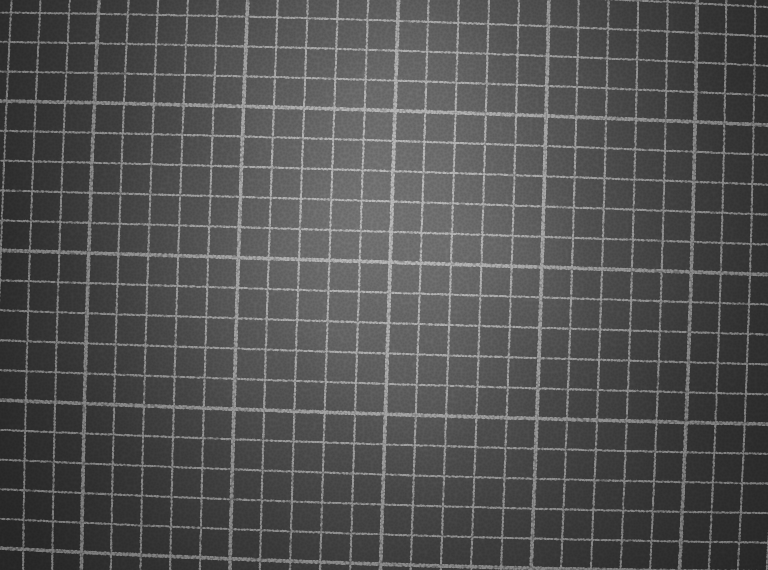
This pattern is drawn by a Shadertoy shader. Its source:

```glsl
// Worn grey cutting mat: a slightly tilted grid with bold lines every fifth cell, lit by a soft pool of light.

// Lengths are fractions of the canvas height
const float CELL = 0.0534;
const float CELLS_PER_BLOCK = 5.0;
const vec2  GRID_ORIGIN = vec2(0.0096, 0.0402);
const float TILT = 0.0315;
const float LENS_BULGE = 0.035;
const float THIN_WIDTH = 0.0033;
const float BOLD_WIDTH = 0.0062;

const vec2  LIGHT_CENTER = vec2(0.01, 0.15);
const vec2  LIGHT_SPREAD = vec2(0.50, 0.61);
const float SHADE_DARK = 0.14;
const float SHADE_LIGHT = 0.44;

const float PAINT_BASE = 0.34;
const float PAINT_LIGHT_GAIN = 0.88;
const float PAINT_WEAR = 0.42;
const float EDGE_ROUGHNESS = 0.0016;
const float GRAIN_SCALE = 190.0;
const float GRAIN_STRENGTH = 0.14;
const float BLOTCH_STRENGTH = 0.022;

vec2 hash22(vec2 p) {
    vec3 q = fract(p.xyx * vec3(0.1031, 0.1030, 0.0973));
    q += dot(q, q.yzx + 33.33);
    return fract((q.xx + q.yz) * q.zy);
}

// Distance to the nearest jittered point, about 0 to 1
float cellular(vec2 p) {
    vec2 cell = floor(p), local = fract(p);
    float nearest = 2.0;
    for (int y = -1; y <= 1; y++) {
        for (int x = -1; x <= 1; x++) {
            vec2 neighbor = vec2(x, y);
            vec2 offset = neighbor + hash22(cell + neighbor) - local;
            nearest = min(nearest, dot(offset, offset));
        }
    }
    return sqrt(nearest);
}

// Broad uneven tone from layered sines
float blotches(vec2 p) {
    float sum = 0.0, amplitude = 0.5;
    for (int i = 0; i < 4; i++) {
        p = mat2(0.8, 0.6, -0.6, 0.8) * p * 1.7 + 1.3;
        sum += amplitude * sin(p.x + sin(p.y * 1.3)) * sin(p.y);
        amplitude *= 0.6;
    }
    return sum;
}

// Coverage of the nearest line on one axis
float gridLine(float position, float roughness, float pixel) {
    float index = round(position / CELL);
    float bold = 1.0 - step(0.5, mod(index + 0.25, CELLS_PER_BLOCK));
    float halfWidth = 0.5 * mix(THIN_WIDTH, BOLD_WIDTH, bold);
    float edge = abs(position - index * CELL) - halfWidth + roughness;
    return clamp(0.5 - edge / pixel, 0.0, 1.0);
}

void mainImage(out vec4 fragColor, in vec2 fragCoord) {
    float pixel = 1.0 / iResolution.y;
    vec2 p = (fragCoord - 0.5 * iResolution.xy) * pixel;

    // Lens bulge, then tilt
    vec2 grid = p * (1.0 + LENS_BULGE * dot(p, p));
    float c = cos(TILT), s = sin(TILT);
    grid = vec2(c * grid.x - s * grid.y, s * grid.x + c * grid.y) - GRID_ORIGIN;

    // Leathery surface under uneven light
    float grain = cellular(p * GRAIN_SCALE + 300.0) - 0.5;
    vec2 fromLight = (p - LIGHT_CENTER) / LIGHT_SPREAD;
    float light = mix(SHADE_DARK, SHADE_LIGHT, exp(-dot(fromLight, fromLight)));
    float surface = light * (1.0 + GRAIN_STRENGTH * grain);
    surface += BLOTCH_STRENGTH * blotches(p * 5.0) * light / SHADE_LIGHT;

    // Printed lines with ragged edges and missing specks
    float speck = cellular(p * GRAIN_SCALE * 1.15 + 700.0);
    float roughness = EDGE_ROUGHNESS * (speck - 0.5);
    float lines = max(gridLine(grid.x, roughness, pixel), gridLine(grid.y, roughness, pixel));
    float opacity = 1.0 - PAINT_WEAR * smoothstep(0.25, 0.85, speck);
    float paint = PAINT_BASE + PAINT_LIGHT_GAIN * light;

    fragColor = vec4(vec3(mix(surface, paint, lines * opacity)), 1.0);
}
```
